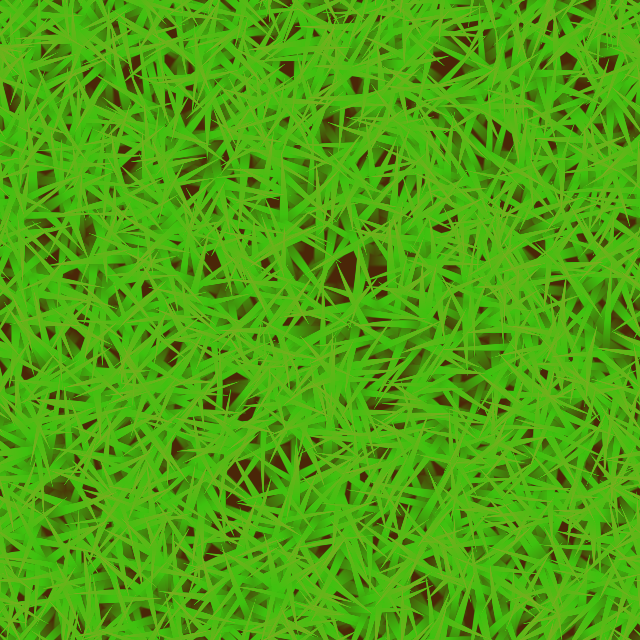
This texture is drawn by a Shadertoy shader. Its source:

```glsl
// Seamless meadow: crossing grass blades that rise from brown soil to olive tips.

const vec3 SOIL_COLOR  = vec3(0.29, 0.15, 0.03);
const vec3 BLADE_COLOR = vec3(0.24, 0.76, 0.06);
const vec3 TIP_COLOR   = vec3(0.56, 0.65, 0.14);

const int   CELLS = 5;              // cells per side, a whole number so it tiles
const int   BLADES_PER_CELL = 70;
const vec2  LENGTH_RANGE = vec2(0.14, 0.192);    // must stay below 1 / CELLS
const vec2  HALF_WIDTH_RANGE = vec2(0.007, 0.0105);
const vec2  TIP_HEIGHT_RANGE = vec2(0.85, 1.0);
const float MAX_BEND = 0.007;
const float RISE_POWER = 0.8;       // below 1 the blade rises quickly at its root
const float TAPER_POWER = 1.5;
const float LOW_BLUR = 0.0032;      // edge softness near the soil
const float HIGH_BLUR = 0.0008;     // edge softness at the tips
const float BLADE_LEVEL = 0.5;      // height of the purest green
const float TAU = 6.2831853;

// Three random values in 0..1 from an integer key
vec3 hash3(uvec3 v) {
    v = v * 1664525u + 1013904223u;
    v.x += v.y * v.z; v.y += v.z * v.x; v.z += v.x * v.y;
    v ^= v >> 16u;
    v.x += v.y * v.z; v.y += v.z * v.x; v.z += v.x * v.y;
    return vec3(v >> 8u) / 16777216.0;
}

// Height of one blade at a point given relative to the blade centre
float bladeHeight(vec2 p, float angle, vec3 shape, float bend, float pixel) {
    float len = mix(LENGTH_RANGE.x, LENGTH_RANGE.y, shape.x);
    float halfWidth = mix(HALF_WIDTH_RANGE.x, HALF_WIDTH_RANGE.y, shape.y);
    float tipHeight = mix(TIP_HEIGHT_RANGE.x, TIP_HEIGHT_RANGE.y, shape.z);

    vec2 along = vec2(cos(angle), sin(angle));
    vec2 q = vec2(dot(p, along), dot(p, vec2(-along.y, along.x)));
    float t = clamp(q.x / len + 0.5, 0.0, 1.0);
    vec2 spine = vec2((t - 0.5) * len, bend * (4.0 * t * (1.0 - t) - 0.5));

    float height = tipHeight * pow(t, RISE_POWER);
    float blur = max(mix(LOW_BLUR, HIGH_BLUR, smoothstep(0.1, 0.65, height)), 0.75 * pixel);
    float edge = length(q - spine) - halfWidth * (1.0 - pow(t, TAPER_POWER));
    return height * (1.0 - smoothstep(-blur, blur, edge));
}

// Highest blade over a point of the unit tile
float grassHeight(vec2 uv, float pixel) {
    float cells = float(CELLS);
    float reach = 0.5 / cells;
    ivec2 corner = ivec2(floor(uv * cells - 0.5));
    float top = 0.0;
    for (int n = 0; n < 4; n++) {
        ivec2 cell = corner + ivec2(n & 1, n >> 1);
        uvec2 wrapped = uvec2((cell + CELLS) % CELLS);
        for (int i = 0; i < BLADES_PER_CELL; i++) {
            uvec3 key = uvec3(wrapped, uint(i));
            vec3 place = hash3(key);
            vec2 p = uv - (vec2(cell) + place.xy) / cells;
            if (dot(p, p) > reach * reach) continue;
            vec3 shape = hash3(key + uvec3(31u, 57u, 1009u));
            float bend = MAX_BEND * (2.0 * fract(shape.x * 37.0 + shape.y * 11.0) - 1.0);
            top = max(top, bladeHeight(p, place.z * TAU, shape, bend, pixel));
        }
    }
    return top;
}

// Colour ramp from soil through green to olive
vec3 heightColor(float height) {
    vec3 color = mix(SOIL_COLOR, BLADE_COLOR, clamp(height / BLADE_LEVEL, 0.0, 1.0));
    float tip = clamp((height - BLADE_LEVEL) / (1.0 - BLADE_LEVEL), 0.0, 1.0);
    return mix(color, TIP_COLOR, tip);
}

void mainImage(out vec4 fragColor, in vec2 fragCoord) {
    vec2 uv = fragCoord / iResolution.xy;
    float pixel = 1.0 / min(iResolution.x, iResolution.y);
    fragColor = vec4(heightColor(grassHeight(uv, pixel)), 1.0);
}
```
